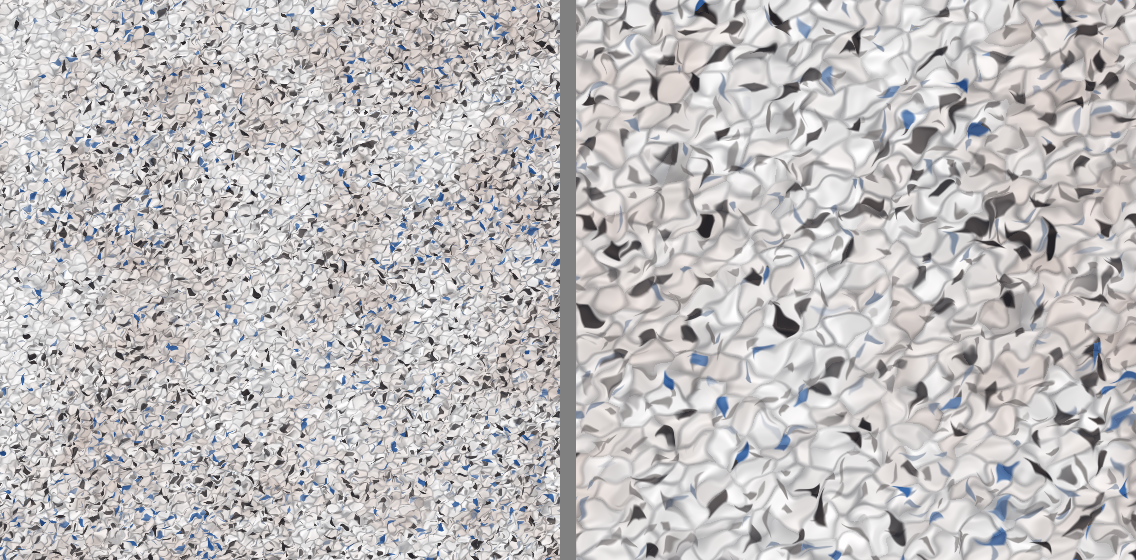
Left, the full canvas; right, a detail of the centre.
Give the GLSL for this texture, as a Shadertoy shader.

```glsl
// Nubby pale wool fabric: small tufts of combed fibres in white and beige,
// split by slanted dark and blue slivers. Tufts are Voronoi cells, slivers are
// tapered strokes scattered on jittered grids, thinned by broad diagonal bands.

vec3 hash3(vec2 p) {
    vec3 q = fract(p.xyx * vec3(0.1031, 0.1030, 0.0973));
    q += dot(q, q.yxz + 33.33);
    return fract((q.xxy + q.yzz) * q.zyx);
}

float noise(vec2 p) {
    vec2 i = floor(p), f = fract(p);
    f = f * f * (3.0 - 2.0 * f);
    float low = mix(hash3(i).x, hash3(i + vec2(1, 0)).x, f.x);
    float high = mix(hash3(i + vec2(0, 1)).x, hash3(i + vec2(1, 1)).x, f.x);
    return mix(low, high, f.y);
}

float fbm(vec2 p) {
    return 0.55 * noise(p) + 0.29 * noise(p * 2.1 + 17.3) + 0.16 * noise(p * 4.3 + 41.7);
}

vec2 rotate(vec2 p, float angle) {
    float c = cos(angle), s = sin(angle);
    return vec2(c * p.x + s * p.y, c * p.y - s * p.x);
}

// Tapered, bent strokes, one per cell. Returns coverage and a random seed.
vec2 slivers(vec2 p, float density, float thickness) {
    vec2 cell = floor(p), best = vec2(0.0);
    for (int y = -1; y <= 1; y++)
    for (int x = -1; x <= 1; x++) {
        vec2 id = cell + vec2(x, y);
        vec3 place = hash3(id + 3.7), form = hash3(id + 91.2);
        // Most lean up to the right, some fall the other way
        float angle = 0.65 + (form.x - 0.5) * 1.5;
        if (form.y > 0.74) angle -= 1.5;
        vec2 d = rotate(p - id - place.xy, angle);
        float halfLength = 0.32 + 0.42 * form.z * form.z;
        float along = d.x / halfLength;
        float across = abs(d.y + (place.y - 0.5) * 0.5 * along * along);
        float halfWidth = thickness * (0.6 + 0.9 * place.x) * (1.0 - abs(along))
                        * (1.0 + 0.7 * along);
        float cover = 1.0 - smoothstep(-0.05, 0.08, across - halfWidth);
        cover *= (1.0 - smoothstep(0.85, 1.1, abs(along)));
        cover *= smoothstep(-0.12, 0.12, density - place.z);
        cover *= 0.65 + 0.35 * form.y;
        if (cover > best.x) best = vec2(cover, fract(form.x * 7.0 + place.z * 13.0));
    }
    return best;
}

// Voronoi tufts: gap to the neighbouring tuft, then two random values.
vec3 tufts(vec2 p) {
    vec2 cell = floor(p), seed = vec2(0.0);
    float nearest = 9.0, second = 9.0;
    for (int y = -1; y <= 1; y++)
    for (int x = -1; x <= 1; x++) {
        vec2 id = cell + vec2(x, y);
        float d = length(p - id - hash3(id).xy);
        if (d < nearest) {
            second = nearest;
            nearest = d;
            seed = hash3(id + 57.1).xy;
        } else second = min(second, d);
    }
    return vec3(second - nearest, seed);
}

void mainImage(out vec4 fragColor, in vec2 fragCoord) {
    vec2 uv = fragCoord / iResolution.xy;

    // Ragged outlines
    vec2 warp = vec2(noise(uv * 95.0), noise(uv * 95.0 + 63.0)) - 0.5;
    vec2 p = uv + 0.009 * warp;

    // Broad diagonal bands, paler toward the upper left
    vec2 slope = rotate(uv, 0.75);
    float band = fbm(slope * vec2(3.5, 8.0) + 5.0);
    float shade = band + 0.22 * (uv.x - uv.y) + 0.12 * (noise(uv * 22.0) - 0.5);
    float density = clamp(0.55 + 1.1 * (shade - 0.5), 0.16, 0.95);

    // Tufts with their own tint and fibre direction
    vec3 tuft = tufts(rotate(p, 0.5) * vec2(52.0, 76.0));
    vec2 fibreSpace = rotate(p, 0.45 + (tuft.y - 0.5) * 1.9);
    float fibre = noise(fibreSpace * vec2(65.0, 250.0));
    float warmth = 0.5 * smoothstep(0.3, 0.75, fbm(uv * 13.0 + 30.0))
                 + 0.55 * (tuft.z - 0.5) + 0.9 * (shade - 0.42);
    vec3 white = vec3(0.945, 0.94, 0.94), beige = vec3(0.83, 0.775, 0.75);
    vec3 color = mix(white, beige, clamp(warmth, 0.0, 1.0));
    color *= 0.90 + 0.17 * fibre;

    // Soft grey creases between tufts
    float crease = 1.0 - smoothstep(0.0, 0.3, tuft.x);
    color *= 1.0 - crease * (0.10 + 0.24 * noise(p * 60.0 + 9.0)) * vec3(1.0, 0.98, 0.94);

    // Faint thin slivers, then the deep ones, blue in loose clusters
    vec2 faint = slivers(p * 84.0 + 40.0, density + 0.12, 0.13);
    color = mix(color, mix(vec3(0.40, 0.38, 0.38), vec3(0.36, 0.43, 0.54),
                step(faint.y, 0.3)), 0.72 * faint.x);
    vec2 deep = slivers(p * 61.0, density, 0.19);
    float blueChance = 0.55 * smoothstep(0.38, 0.75, noise(uv * 16.0 + 71.0));
    vec3 blue = mix(vec3(0.10, 0.23, 0.45), vec3(0.22, 0.42, 0.68), fibre);
    vec3 dark = mix(vec3(0.10, 0.10, 0.12), vec3(0.27, 0.24, 0.24), fibre);
    color = mix(color, mix(dark, blue, step(deep.y, blueChance)), deep.x);

    fragColor = vec4(clamp(color, 0.0, 1.0), 1.0);
}
```
